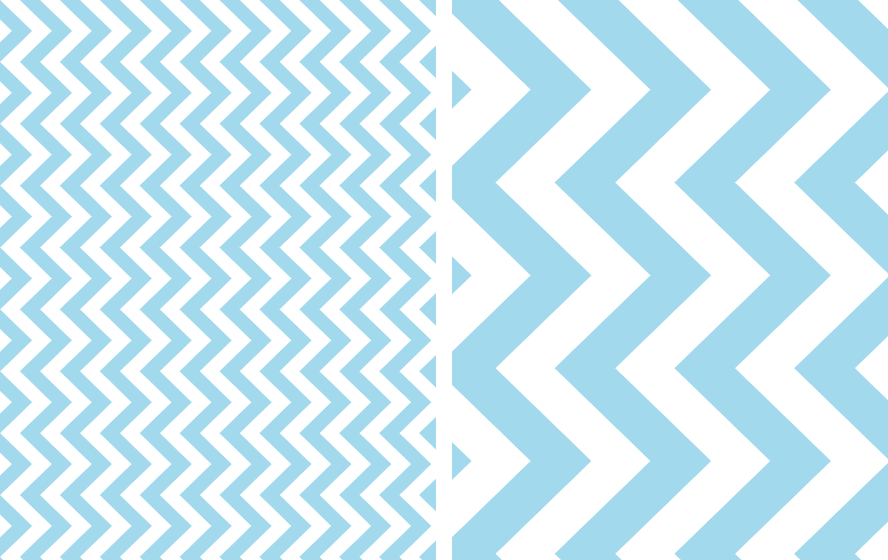
Left, the full canvas; right, a detail of the centre.
A WebGL 1 fragment shader for this pattern:

```glsl
precision highp float;
// Vertical chevron stripes: light blue zigzag bands on white.

uniform vec2 u_resolution;

#define COLUMNS 10.92      // bands across the canvas
#define ROWS 9.05          // zigzag periods down the canvas
#define SWING 0.80         // zigzag reach, in band periods
#define BAND_CENTER 0.75   // band middle at the left turns, in band periods
#define BAND_WIDTH 0.507   // blue share of a band period
#define BLUE vec3(0.64, 0.85, 0.93)
#define WHITE vec3(1.0)

// Triangle wave: 0 at whole numbers, 1 halfway between them.
float triangleWave(float t) {
  return 1.0 - abs(2.0 * fract(t) - 1.0);
}

// Distance to the nearest band edge in band periods, positive inside.
float bandDistance(vec2 cell) {
  float across = cell.x - BAND_CENTER - SWING * triangleWave(cell.y);
  float fromCenter = abs(fract(across + 0.5) - 0.5);
  return 0.5 * BAND_WIDTH - fromCenter;
}

void main() {
  // Grid coordinates, with rows counted from the top edge.
  vec2 uv = gl_FragCoord.xy / u_resolution;
  vec2 cell = vec2(uv.x * COLUMNS, (1.0 - uv.y) * ROWS);

  // Size of one pixel along the normal of the slanted edges.
  vec2 slope = vec2(COLUMNS, 2.0 * SWING * ROWS) / u_resolution;
  float pixel = length(slope);

  float coverage = clamp(bandDistance(cell) / pixel + 0.5, 0.0, 1.0);
  gl_FragColor = vec4(mix(WHITE, BLUE, coverage), 1.0);
}
```
